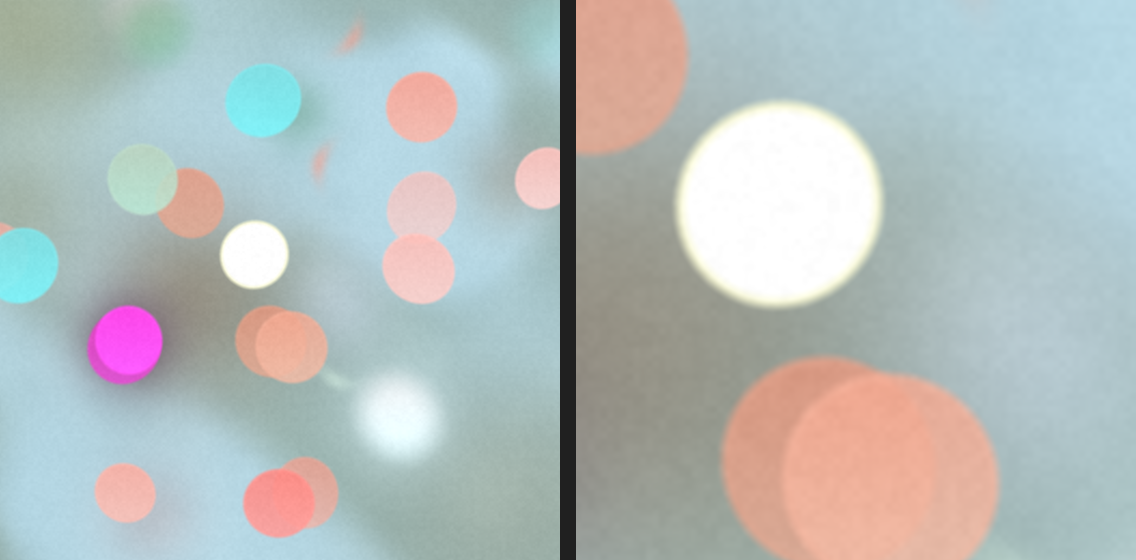
Left: the whole. Right: its middle third, enlarged.
Reproduce this background procedurally as a three.js fragment shader.

```glsl
// Defocused party lights: translucent peach, cyan, mint, white and magenta discs over a misty blue-sage blur.
#define SITES 15
#define SLIVERS 3
#define DISC_RADIUS 0.060
#define EDGE 0.0042
#define GRAIN 0.016
#define MIST_SCALE 2.7
#define SKY vec3(0.715, 0.85, 0.90)
#define SAGE vec3(0.60, 0.705, 0.69)
#define TAUPE vec3(0.585, 0.565, 0.51)
#define PINK vec3(1.0, 0.84, 0.84)
#define PEACH vec3(0.97, 0.63, 0.56)
#define MAGENTA vec3(1.0, 0.31, 0.96)

varying vec2 vUv;

float hash(vec2 p) {
  return fract(sin(dot(p, vec2(127.1, 311.7))) * 43758.5453);
}

float noise(vec2 p) {
  vec2 cell = floor(p), f = fract(p);
  f = f * f * f * (f * (f * 6.0 - 15.0) + 10.0);
  return mix(mix(hash(cell), hash(cell + vec2(1.0, 0.0)), f.x),
             mix(hash(cell + vec2(0.0, 1.0)), hash(cell + 1.0), f.x), f.y);
}

float mist(vec2 p) {
  p = mat2(0.8, 0.6, -0.6, 0.8) * p;
  return 0.68 * noise(p) + 0.32 * noise(p * 2.1 + 7.3);
}

float glow(vec2 p, vec2 center, float size) {
  vec2 d = (p - center) / size;
  return exp(-dot(d, d));
}

bool isKind(float id, float kind) { return abs(id - kind) < 0.5; }

// Evenly spread, slightly jittered centre of a light
vec2 sitePosition(float id) {
  vec2 even = fract(vec2(0.457, 0.54) + id * vec2(0.7549, 0.5698));
  return even + 0.025 * (vec2(hash(vec2(id, 3.1)), hash(vec2(id, 8.7))) - 0.5);
}

vec3 warmTint(float id) { return mix(PINK, PEACH, fract(id * 0.618)); }

// Colour and opacity of the main disc at a site
vec4 siteTint(float id) {
  if (isKind(id, 0.0)) return vec4(1.0);
  if (isKind(id, 3.0)) return vec4(0.95, 0.99, 1.0, 0.95);
  if (isKind(id, 5.0)) return vec4(MAGENTA, 0.95);
  if (isKind(id, 6.0)) return vec4(0.62, 0.86, 0.86, 0.4);
  if (isKind(id, 8.0)) return vec4(1.0, 0.57, 0.55, 0.9);
  if (isKind(id, 9.0)) return vec4(0.73, 0.86, 0.78, 0.86);
  if (isKind(id, 12.0)) return vec4(0.95, 0.69, 0.60, 0.85);
  if (isKind(id, 13.0)) return vec4(0.45, 0.70, 0.54, 0.5);
  if (isKind(id, 4.0) || isKind(id, 14.0)) return vec4(0.49, 0.91, 0.93, 0.92);
  return vec4(warmTint(id), 0.9);
}

// Slightly oval translucent disc, paler towards its lower side, with a faint rim
vec3 addDisc(vec3 base, vec2 p, float radius, float blur, float seed, vec4 tint) {
  float shade = p.y / radius;
  float turn = 6.2832 * hash(vec2(seed, 5.3));
  p = mat2(cos(turn), sin(turn), -sin(turn), cos(turn)) * p;
  p.x *= 1.0 + 0.12 * hash(vec2(seed, 6.9));
  float d = length(p);
  float cover = 1.0 - smoothstep(radius - blur, radius + blur, d);
  float rim = smoothstep(radius - 0.009, radius, d) * step(blur, 0.01);
  bool white = tint.g > 0.995;
  vec3 rimTint = white ? vec3(0.96, 0.96, 0.72) : tint.rgb + 0.03;
  vec3 body = white ? tint.rgb : tint.rgb + vec3(0.0, 0.045, 0.05) * (0.2 - shade);
  return mix(base, mix(body, rimTint, rim * 0.6), cover * tint.a);
}

vec3 backdrop(vec2 p) {
  vec3 color = mix(SAGE, SKY, smoothstep(0.36, 0.62, mist(p * MIST_SCALE + 2.4)));
  color = mix(color, SKY, 0.75 * glow(p, vec2(0.38, 0.79), 0.20));
  color = mix(color, SKY, 0.7 * glow(p, vec2(0.92, 0.38), 0.18));
  color = mix(color, vec3(0.76, 0.84, 0.89), 0.8 * glow(p, vec2(0.60, 0.46), 0.10));
  color = mix(color, vec3(0.63, 0.69, 0.65), 0.8 * glow(p, vec2(0.92, 0.10), 0.23));
  color = mix(color, vec3(0.64, 0.68, 0.58), 0.9 * glow(p, vec2(0.02, 0.96), 0.22));
  color = mix(color, vec3(0.62, 0.66, 0.58), 0.7 * glow(p, vec2(0.02, 0.62), 0.14));
  color = mix(color, TAUPE, 0.95 * glow(p, vec2(0.34, 0.47), 0.18));
  color = mix(color, TAUPE + 0.03, 0.55 * glow(p, vec2(0.92, 0.68), 0.09));
  color = mix(color, vec3(0.40, 0.62, 0.53), 0.5 * glow(p, vec2(0.53, 0.80), 0.06));
  color = mix(color, vec3(0.74, 0.66, 0.67), 0.45 * glow(p, vec2(0.27, 0.08), 0.09));
  return color + 0.05 * (mist(p * 8.0) - 0.5);
}

void main() {
  vec3 color = backdrop(vUv);

  // Small soft slivers of stray light
  for (int i = 0; i < SLIVERS; i++) {
    float id = float(i);
    vec2 d = vUv - fract(vec2(0.57, 0.71) + id * vec2(0.03, 0.61));
    float lean = 1.3 + id * 1.4;
    d = mat2(cos(lean), -sin(lean), sin(lean), cos(lean)) * d;
    d.y += d.x * d.x * 6.0;
    vec2 q = d * vec2(30.0, 75.0);
    color = mix(color, mix(PEACH, vec3(0.83, 0.93, 0.87), mod(id, 2.0)), 0.55 * exp(-dot(q, q)));
  }

  // Lights, some with an overlapping companion
  for (int i = 0; i < SITES; i++) {
    float id = float(i);
    if (isKind(id, 10.0)) continue;
    vec2 d = vUv - sitePosition(id);
    float radius = DISC_RADIUS * mix(0.92, 1.16, hash(vec2(id, 1.7)));
    bool magenta = isKind(id, 5.0);
    bool hazy = isKind(id, 3.0) || isKind(id, 6.0) || isKind(id, 13.0);
    float blur = hazy ? 0.04 : EDGE;

    if (magenta) color = mix(color, vec3(0.42, 0.32, 0.40), 0.85 * glow(d, vec2(0.0), 0.08));
    if (isKind(id, 3.0)) color = mix(color, vec3(0.85, 0.95, 0.98), 0.65 * glow(d, vec2(0.0), 0.10));
    if (id > 4.5 && !isKind(mod(id, 5.0), 1.0)) {
      float angle = 6.2832 * hash(vec2(id, 2.3));
      float gap = magenta ? 0.014 : mix(0.03, 0.11, hash(vec2(id, 4.1)));
      vec4 mate = vec4(warmTint(id), hazy ? 0.3 : 0.72);
      if (magenta) mate = vec4(0.92, 0.24, 0.80, 0.85);
      if (isKind(id, 9.0) || isKind(id, 12.0)) mate = vec4(0.92, 0.62, 0.52, 0.78);
      color = addDisc(color, d - gap * vec2(cos(angle), sin(angle)), radius, blur, id + 0.5, mate);
    }
    color = addDisc(color, d, magenta ? radius * 0.9 : radius, blur, id, siteTint(id));
  }

  // Faint film grain
  color += GRAIN * (noise(vUv * 260.0) + noise(vUv.yx * 140.0 + 31.0) - 1.0);
  gl_FragColor = vec4(clamp(color, 0.0, 1.0), 1.0);
}
```
